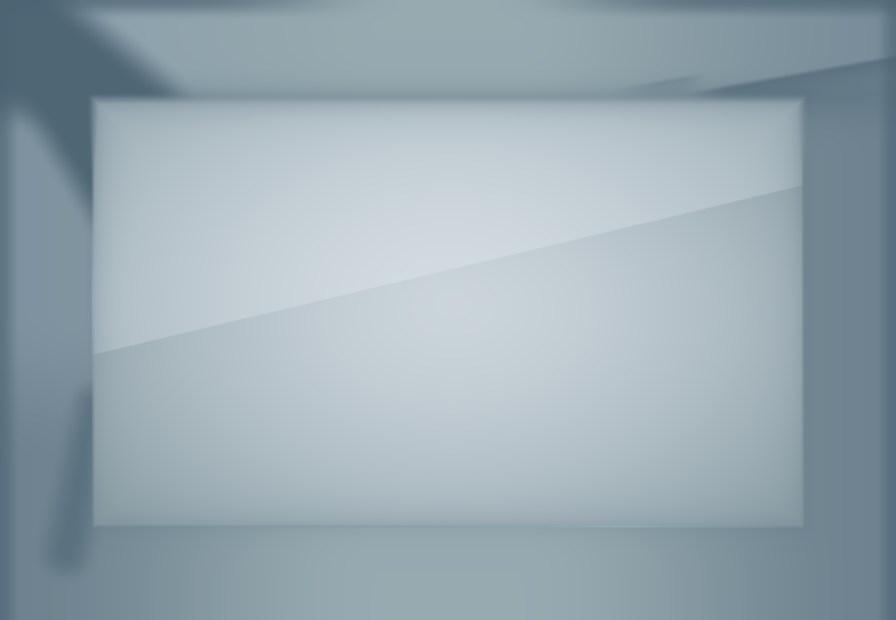
Write a WebGL 1 fragment shader that draws this background.

```glsl
precision highp float;
// Misty blue-grey glass panel with a diagonal sheen, set in a soft shadowed frame.

uniform vec2 u_resolution;

const float ASPECT = 1.449;
const vec2 CENTER = vec2(0.7245, 0.496);
const vec2 HALF_SIZE = vec2(0.574, 0.345);
const vec3 SHADOW = vec3(0.30, 0.39, 0.45);
const vec3 FRAME_LIGHT = vec3(0.59, 0.665, 0.69);
const vec3 FRAME_DARK = vec3(0.43, 0.51, 0.56);
const vec3 GLOW = vec3(0.825, 0.86, 0.885);
const vec3 PANEL_DARK = vec3(0.53, 0.61, 0.64);
const vec3 SHEEN_SHADE = vec3(0.90, 0.915, 0.92);
const vec3 RIM = vec3(0.62, 0.76, 0.80);

float boxDistance(vec2 p, vec2 halfSize) {
  vec2 d = abs(p) - halfSize;
  return length(max(d, 0.0)) + min(max(d.x, d.y), 0.0);
}

// Signed distance to the line a-b, positive on its left.
float lineSide(vec2 p, vec2 a, vec2 b) {
  vec2 d = normalize(b - a);
  return d.x * (p.y - a.y) - d.y * (p.x - a.x);
}

// Distance to a segment whose radius grows from a to b.
float taperDistance(vec2 p, vec2 a, vec2 b, float radiusA, float radiusB) {
  vec2 d = b - a;
  float t = clamp(dot(p - a, d) / dot(d, d), 0.0, 1.0);
  return length(p - a - d * t) - mix(radiusA, radiusB, t);
}

float soft(float d, float width) {
  return smoothstep(-width, width, d);
}

// Shade cast under a slanted reflection that starts at a.
float foldShade(vec2 p, vec2 a, vec2 b, float depth) {
  float d = -lineSide(p, a, b);
  return soft(d, 0.005) * exp(-max(d, 0.0) / depth) * smoothstep(a.x - 0.02, a.x + 0.08, p.x);
}

vec3 frameColor(vec2 p) {
  float sideways = abs(p.x - CENTER.x) / CENTER.x;
  vec3 color = mix(FRAME_LIGHT, FRAME_DARK, smoothstep(0.15, 1.0, sideways));
  float leftSide = 1.0 - smoothstep(0.1, 0.6, p.x);
  color += 0.06 * smoothstep(0.25, 0.5, p.y) * leftSide;

  // Dark upper left corner, cut by two slanted reflections
  float topLight = soft(lineSide(p, vec2(0.15, 0.962), vec2(0.283, 0.853)), 0.034);
  float leftLight = soft(-lineSide(p, vec2(0.04, 0.835), vec2(0.147, 0.66)), 0.028);
  leftLight *= 1.0 - smoothstep(0.78, 0.86, p.y);
  float corner = (1.0 - topLight) * (1.0 - leftLight);
  corner *= (1.0 - smoothstep(0.26, 0.36, p.x)) * smoothstep(0.5, 0.64, p.y);
  color += 0.04 * topLight * smoothstep(0.84, 0.88, p.y) * smoothstep(0.3, 0.9, sideways);
  color = mix(color, SHADOW, corner * 0.95);

  // Lower left smudge
  float smudge = taperDistance(p, vec2(0.148, 0.35), vec2(0.108, 0.11), 0.005, 0.016);
  color = mix(color, SHADOW, 0.6 * (1.0 - smoothstep(-0.012, 0.042, smudge)));

  // Folds along the upper right
  float upper = smoothstep(0.75, 0.84, p.y);
  float folds = 0.7 * foldShade(p, vec2(1.113, 0.849), vec2(1.415, 0.903), 0.06);
  folds += 0.35 * foldShade(p, vec2(1.0, 0.857), vec2(1.117, 0.877), 0.02)
         * (1.0 - smoothstep(1.10, 1.15, p.x));
  color = mix(color, SHADOW, min(folds, 1.0) * upper);

  // Outer border and the shade around the panel
  float border = min(p.x, ASPECT - p.x);
  color = mix(color, SHADOW, 0.65 * (1.0 - smoothstep(0.0, 0.035, border)));
  float topEdge = (1.0 - smoothstep(0.0, 0.035, 1.0 - p.y)) * smoothstep(0.1, 0.6, sideways);
  color = mix(color, SHADOW, 0.7 * topEdge);
  float outside = max(boxDistance(p - CENTER, HALF_SIZE), 0.0);
  float above = smoothstep(0.8, 0.86, p.y);
  return mix(color, SHADOW, mix(0.12, 0.38, above) * exp(-outside / 0.016));
}

vec3 panelColor(vec2 p, float inset, float pixel) {
  float r = length((p - vec2(0.726, 0.52)) / vec2(0.72, 0.5)) / 1.15;
  float falloff = pow(min(r, 1.0), 1.6);
  float below = -lineSide(p, vec2(0.151, 0.428), vec2(1.302, 0.702));
  float lower = soft(below, pixel);
  vec3 color = mix(GLOW, PANEL_DARK, falloff * mix(0.88, 1.0, lower));

  // The sheen's shade is deepest at the ends of its edge
  float shade = lower * mix(0.45, 1.0, falloff) * mix(0.6, 1.0, exp(-max(below, 0.0) / 0.15));
  color *= mix(vec3(1.0), SHEEN_SHADE, shade);

  float rimShade = exp(-inset / 0.02) * mix(0.3, 0.55, smoothstep(0.5, 0.84, p.y));
  return mix(color, FRAME_DARK, rimShade);
}

void main() {
  vec2 p = gl_FragCoord.xy / u_resolution * vec2(ASPECT, 1.0);
  float pixel = 1.0 / u_resolution.y;
  float d = boxDistance(p - CENTER, HALF_SIZE);

  // The panel melts into the frame above, and is crisper at the sides
  float blur = mix(0.004, 0.011, smoothstep(0.7, 0.84, p.y));
  vec3 color = mix(panelColor(p, max(-d, 0.0), pixel), frameColor(p), soft(d, blur));

  // Fine rim: bright in the left middle and lower right, faintly dark elsewhere
  float rim = 1.0 - smoothstep(0.0, 0.0035, abs(d));
  float lit = exp(-8.0 * distance(p, vec2(0.15, 0.52))) + exp(-4.0 * distance(p, vec2(1.0, 0.151)));
  color = mix(color, SHADOW, 0.12 * rim * (1.0 - smoothstep(0.7, 0.8, p.y)));
  color = mix(color, RIM, 0.5 * rim * min(lit, 1.0));
  gl_FragColor = vec4(color, 1.0);
}
```
